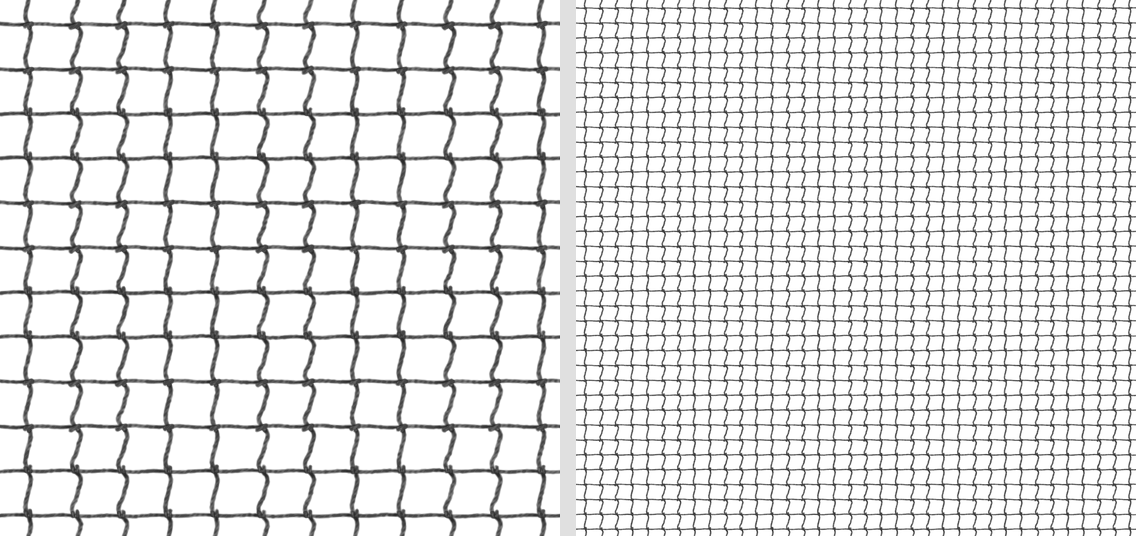
Left, the tile; right, the same tile 3 across and 3 down.
This pattern is drawn by a Shadertoy shader. Its source:

```glsl
// Square-mesh knotted net of dark twisted cord on a white ground.
const float CELLS = 12.0;                 // meshes across and down
const float GROUP = 4.0;                  // cords before the bend styles recur
const vec2  ORIGIN = vec2(0.60, 0.545);   // first knot, in meshes from top left
const float ROW_RADIUS = 0.033;
const float COLUMN_RADIUS = 0.041;
const float KNOT_RADIUS = 0.052;
const float EDGE_SOFTNESS = 0.028;
const float JITTER = 0.022;
const vec3  GROUND = vec3(1.0);
const vec3  CORD_DARK = vec3(0.09);
const vec3  CORD_MID = vec3(0.27);
const vec3  CORD_LIGHT = vec3(0.43);
const float TAU = 6.2831853;

float hash(vec2 p) {
    vec3 q = fract(p.xyx * 0.1031);
    q += dot(q, q.yzx + 33.33);
    return fract((q.x + q.y) * q.z);
}

// Value noise that wraps after "period" lattice steps.
float wrapNoise(vec2 p, float period) {
    vec2 i = floor(p), f = fract(p);
    f = f * f * (3.0 - 2.0 * f);
    vec2 a = mod(i, period), b = mod(i + 1.0, period);
    return mix(mix(hash(a), hash(vec2(b.x, a.y)), f.x),
               mix(hash(vec2(a.x, b.y)), hash(b), f.x), f.y);
}

float capsule(vec2 p, vec2 a, vec2 b, float radius) {
    vec2 pa = p - a, ba = b - a;
    return length(pa - ba * clamp(dot(pa, ba) / dot(ba, ba), 0.0, 1.0)) - radius;
}

// Sideways bend of an upright cord between knots: x = offset, y = slope.
vec2 columnBend(float t, float curvy) {
    float a = TAU * t;
    float swing = mix(0.055, 0.082, curvy);
    float kink = mix(0.008, 0.025, curvy);
    float bow = 0.055 * curvy;
    return vec2(swing * sin(a) + kink * sin(2.0 * a) + bow * sin(0.5 * a),
                TAU * (swing * cos(a) + 2.0 * kink * cos(2.0 * a) + 0.5 * bow * cos(0.5 * a)));
}

// Grey of a round cord: lit core, dark rims, slanted twist.
vec3 cordTone(float across, float twist, float light) {
    vec3 core = mix(CORD_MID, CORD_LIGHT, clamp(light + 0.3 * sin(TAU * twist), 0.0, 1.0));
    return mix(core, CORD_DARK, 0.65 * smoothstep(0.35, 1.1, abs(across)));
}

void mainImage(out vec4 fragColor, in vec2 fragCoord) {
    vec2 uv = fragCoord / iResolution.xy;
    vec2 mesh = vec2(uv.x, 1.0 - uv.y) * CELLS - ORIGIN;
    float aspect = iResolution.y / iResolution.x;
    float soft = max(EDGE_SOFTNESS, CELLS / iResolution.x);
    float grain = wrapNoise(mesh * 16.0, CELLS * 16.0) - 0.5;

    // Nearest cords, their styles and small shifts
    vec2 id = floor(mesh + 0.5);
    vec2 kind = mod(id, GROUP);
    float curvy = step(0.5, kind.x) * step(kind.x, 2.5);
    float late = step(1.5, kind.y);
    vec2 shift = JITTER * (vec2(hash(vec2(kind.x, 7.0)), hash(vec2(3.0, kind.y))) - 0.5);
    vec2 local = mesh - id - shift;
    float along = fract(mesh.x);

    // Level cord with a slight sag
    float sag = 0.013 * sin(TAU * mesh.x) * mix(-1.0, 1.0, late)
              + 0.008 * sin(TAU * mesh.x / GROUP + kind.y * 1.7);
    float rowOffset = (local.y - sag) * aspect;
    float rowDist = abs(rowOffset) - ROW_RADIUS + 0.012 * grain;
    float rowLight = 0.28 + 0.3 * sin(TAU * (along + 0.1 * kind.y)) + 0.9 * grain;
    vec3 rowTone = cordTone(rowOffset / ROW_RADIUS, mesh.x * 9.0 + rowOffset * 7.0, rowLight);
    rowTone = mix(rowTone, CORD_DARK, 0.7 * smoothstep(0.6, 0.95, along));

    // Upright cord, bent below each knot
    float drop = fract(mesh.y);
    vec2 bend = columnBend(drop, curvy);
    float columnOffset = (local.x - bend.x) / sqrt(1.0 + bend.y * bend.y / (aspect * aspect));
    float columnDist = abs(columnOffset) - COLUMN_RADIUS + 0.014 * grain;
    vec3 columnTone = cordTone(columnOffset / COLUMN_RADIUS,
                               mesh.y * 8.0 + columnOffset * 9.0, 0.42 + 0.9 * grain);
    columnTone = mix(columnTone, CORD_DARK, 0.6 * (1.0 - smoothstep(0.08, 0.26, drop)));

    // Knots: slanted lumps under early rows, paired stubs above late rows
    vec2 k = vec2(local.x, (local.y - sag) * aspect);
    float lump = min(capsule(k, vec2(-0.06 - 0.02 * curvy, 0.03 + 0.025 * curvy),
                             vec2(0.075, 0.0), KNOT_RADIUS),
                     capsule(k, vec2(0.0, 0.02), vec2(0.02 + 0.05 * curvy, 0.075), KNOT_RADIUS * 0.85));
    float stubs = min(capsule(k, vec2(-0.055, -0.06), vec2(-0.035, 0.01), KNOT_RADIUS * 0.75),
                      capsule(k, vec2(0.045, -0.095), vec2(0.05, 0.01), KNOT_RADIUS * 0.7));
    float knotDist = mix(lump, stubs, late) + 0.02 * grain;
    float knotLight = 0.25 + 1.1 * grain - 2.0 * k.x;
    vec3 knotTone = cordTone(1.0 + knotDist / KNOT_RADIUS, (k.x + k.y) * 9.0, knotLight);

    // Layers from back to front
    vec3 color = GROUND;
    color = mix(color, columnTone, smoothstep(soft, -soft, columnDist));
    color = mix(color, rowTone, smoothstep(soft, -soft, rowDist));
    color = mix(color, knotTone, smoothstep(soft, -soft, knotDist));
    fragColor = vec4(color, 1.0);
}
```
